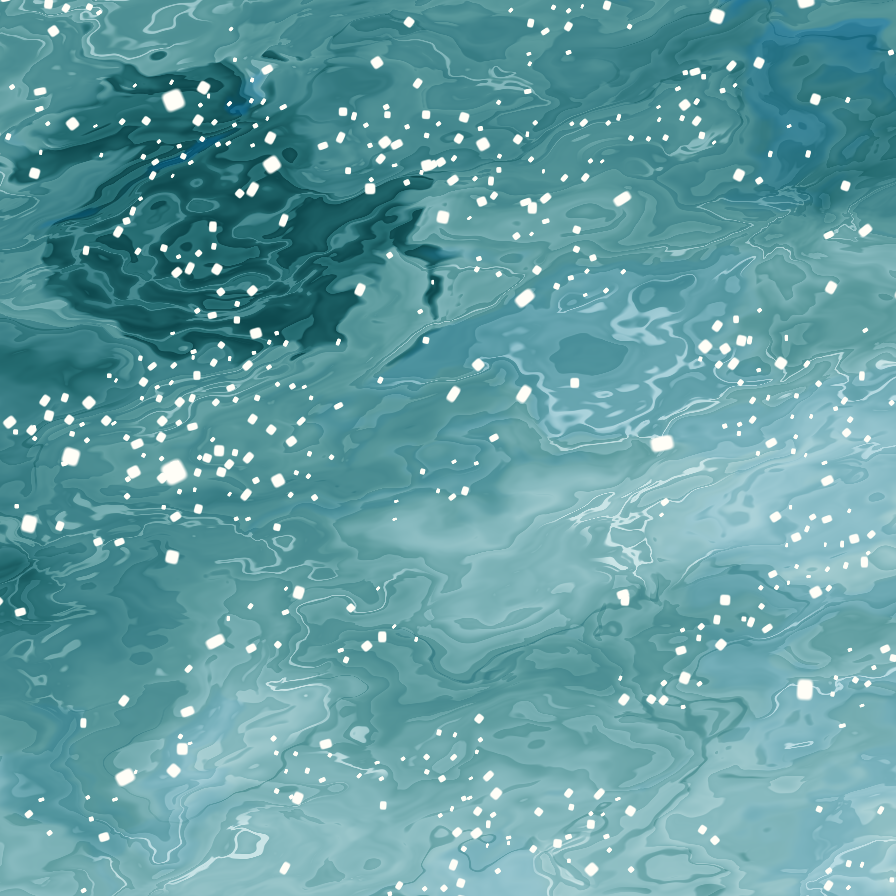
This texture is drawn by a WebGL 1 fragment shader. Its source:

```glsl
precision highp float;
// Sunlit teal water: warped noise is folded into crisp-edged ripples and coloured
// by a tone ramp, with a dark pool, pale foam, thin refraction lines and
// clustered white glints laid over it.
uniform vec2 u_resolution;

#define TILT 0.2
#define RIPPLE_SCALE vec2(4.5, 9.0)
#define WARP 2.6
#define BASE_TONE 0.47
#define FOAM_GAIN 0.36
#define SWELL_GAIN 0.55
#define FOLD_GAIN 0.17
#define LINE_WIDTH 0.022
#define GLINT_CELLS 48.0
#define GLINT_AMOUNT 0.62

float hash(vec2 p) {
  return fract(sin(dot(p, vec2(127.1, 311.7))) * 43758.5453);
}

float noise(vec2 p) {
  vec2 i = floor(p), f = fract(p);
  f = f * f * f * (f * (f * 6.0 - 15.0) + 10.0);
  return mix(mix(hash(i), hash(i + vec2(1.0, 0.0)), f.x),
             mix(hash(i + vec2(0.0, 1.0)), hash(i + 1.0), f.x), f.y);
}

vec2 turn(vec2 p, float angle) {
  float c = cos(angle), s = sin(angle);
  return vec2(c * p.x + s * p.y, c * p.y - s * p.x);
}

float fbm(vec2 p) {
  float sum = 0.0, gain = 0.53;
  for (int i = 0; i < 4; i++) {
    sum += gain * noise(p);
    p = turn(p, 0.6) * 2.03 + 11.7;
    gain *= 0.5;
  }
  return sum;
}

// Soft elliptical spot
float spot(vec2 p, vec2 centre, vec2 radius) {
  vec2 d = (p - centre) / radius;
  return exp(-dot(d, d));
}

// Gradual rise that ends in a crisp drop
float fold(float x) {
  float f = fract(x);
  return f * smoothstep(1.0, 0.92, f);
}

float contour(float n, float level, float width) {
  return 1.0 - smoothstep(width * 0.3, width, abs(n - level));
}

vec3 waterColour(float tone) {
  float t = clamp(tone, 0.0, 1.15) * 5.0;
  vec3 c = mix(vec3(0.03, 0.25, 0.27), vec3(0.14, 0.42, 0.44), clamp(t, 0.0, 1.0));
  c = mix(c, vec3(0.24, 0.51, 0.54), clamp(t - 1.0, 0.0, 1.0));
  c = mix(c, vec3(0.35, 0.60, 0.61), clamp(t - 2.0, 0.0, 1.0));
  c = mix(c, vec3(0.53, 0.73, 0.75), clamp(t - 3.0, 0.0, 1.0));
  return mix(c, vec3(0.75, 0.87, 0.88), clamp(t - 4.0, 0.0, 1.2));
}

// Rounded flecks, gathered in slanting clusters
float glints(vec2 uv, float cells, float amount) {
  vec2 g = uv * cells, home = floor(g);
  float lit = 0.0;
  for (int j = -1; j <= 1; j++) {
    for (int i = -1; i <= 1; i++) {
      vec2 cell = home + vec2(float(i), float(j));
      vec2 jitter = vec2(hash(cell + 3.1), hash(cell + 8.7));
      vec2 centre = cell + 0.1 + 0.8 * jitter;
      float cluster = noise(turn(centre / cells, 0.45) * vec2(8.0, 15.0) + cells);
      float present = step(hash(cell + 21.3), amount * smoothstep(0.48, 0.82, cluster));
      float pick = hash(cell + 5.9);
      vec2 radius = mix(0.12, 0.33, pick * pick) * vec2(1.0, mix(0.55, 1.0, jitter.x));
      vec2 d = turn(g - centre, 0.2 + 1.4 * jitter.y) / radius;
      d *= d;
      float edge = sqrt(length(d));
      lit = max(lit, present * smoothstep(1.2, 0.8, edge));
    }
  }
  return lit;
}

void main() {
  vec2 uv = gl_FragCoord.xy / u_resolution;

  // Flowing ripple coordinates
  vec2 p = turn(uv, TILT) * RIPPLE_SCALE;
  vec2 warp = vec2(fbm(p), fbm(p + 17.3)) - 0.5;
  vec2 q = p + WARP * warp;
  float swell = fbm(q * 0.75 + 4.0);
  float ripple = fbm(q * 1.5 + 31.0);
  vec2 w = uv + 0.22 * warp;

  // Broad light and dark areas
  float foam = smoothstep(0.40, 0.06, w.y) + spot(w, vec2(0.93, 0.46), vec2(0.25, 0.17));
  foam = min(foam + 0.4 * spot(w, vec2(0.62, 0.40), vec2(0.2, 0.15)), 1.15);
  float shade = spot(w, vec2(0.05, 0.31), vec2(0.22, 0.11));
  float corner = spot(uv, vec2(0.18, 0.83), vec2(0.32, 0.24));
  float detail = mix(1.0, 0.75, min(foam, 1.0)) + 0.6 * corner;

  // Tone from swell and folded ripples
  float tone = BASE_TONE + FOAM_GAIN * foam - 0.16 * shade;
  tone += detail * SWELL_GAIN * (swell - 0.5);
  tone += detail * FOLD_GAIN * (fold(ripple * 4.5) - 0.42);

  // Dark pool with ragged shards
  float depth = spot(w, vec2(0.23, 0.77), vec2(0.21, 0.17));
  depth += 1.1 * (swell - 0.5) + 0.6 * (ripple - 0.5);
  float pool = smoothstep(0.50, 0.55, depth) * smoothstep(0.05, 0.2, corner);
  tone = mix(tone, 0.04 + 0.22 * fold(ripple * 5.0), pool);

  // Thin bright and dark refraction lines
  float patches = smoothstep(0.42, 0.68, noise(p * 1.4 + 50.0));
  float bright = contour(ripple, 0.52, LINE_WIDTH) * patches;
  float dark = contour(swell, 0.46, LINE_WIDTH * 0.7) * (1.0 - patches);
  tone += 0.30 * bright - 0.17 * dark * (1.0 - pool);

  // Blue reflections near the top and in small scattered flecks
  vec3 colour = waterColour(tone);
  float sky = 0.55 * smoothstep(0.82, 1.0, w.y) + 0.45 * corner + 0.15;
  float blue = sky * smoothstep(0.56, 0.66, fbm(q * 0.9 + 73.0));
  colour = mix(colour, vec3(0.10, 0.45, 0.62) + 0.25 * (tone - 0.4), blue);

  // Sun glints, small and large
  float sun = max(glints(uv, GLINT_CELLS, GLINT_AMOUNT),
                  glints(uv + 0.37, GLINT_CELLS * 0.55, GLINT_AMOUNT * 0.5));
  colour = mix(colour, vec3(1.0, 0.995, 0.97), sun);
  gl_FragColor = vec4(clamp(colour, 0.0, 1.0), 1.0);
}
```
